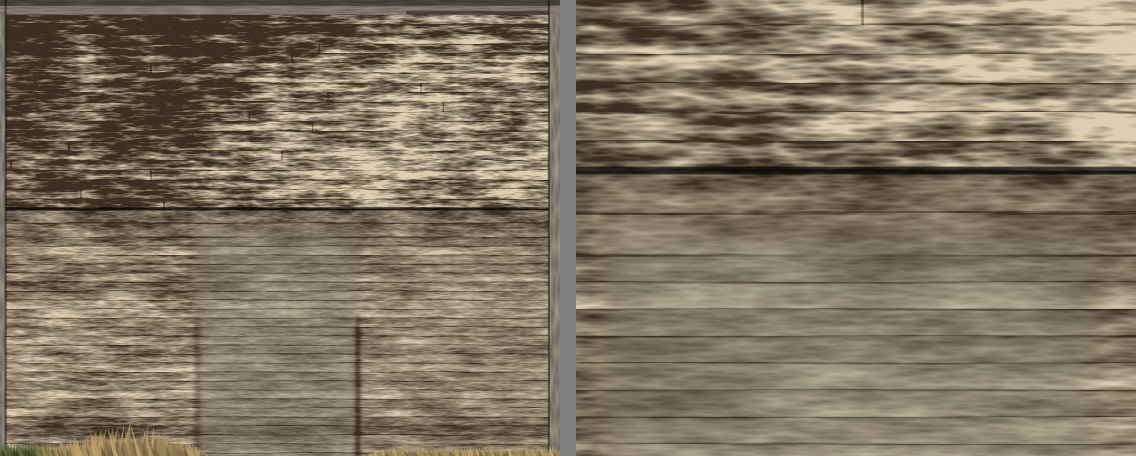
Left, the full canvas; right, a detail of the centre.
Give the GLSL for this texture, as a Shadertoy shader.

```glsl
#define UPPER_ROWS 20.0
#define BAND_ROWS 2.0
#define LOWER_ROWS 23.0
#define TOP 0.968
#define SEAM 0.542
#define BAND 0.480
#define BASE 0.027
#define WEAR 2.1
#define GRAIN 0.32
#define BARE_WOOD vec3(0.235, 0.185, 0.135)
#define OLD_PAINT vec3(0.865, 0.805, 0.695)
#define GREY_WOOD vec3(0.50, 0.47, 0.43)

float hash(vec2 p) {
    return fract(sin(dot(p, vec2(127.1, 311.7))) * 43758.55);
}

// Cellular noise: distance to the nearest scattered point
float cells(vec2 p) {
    vec2 cell = floor(p), f = p - cell;
    float nearest = 2.0;
    for (int j = -1; j <= 1; j++)
        for (int i = -1; i <= 1; i++) {
            vec2 o = vec2(i, j), id = cell + o;
            vec2 d = o + vec2(hash(id), hash(id + 41.3)) - f;
            nearest = min(nearest, dot(d, d));
        }
    return sqrt(nearest);
}

float flakes(vec2 p) {
    return 0.5 * cells(p) + 0.3 * cells(p * 2.3 + 7.0) + 0.2 * cells(p * 5.1 + 3.0) - 0.46;
}

float bump(float x, float centre, float width) {
    float d = (x - centre) / width;
    return exp(-d * d);
}

// Broad distribution of surviving paint over the wall
float paintCover(vec2 p) {
    float drift = 0.06 * sin(p.x * 19.0 + 2.0 * sin(p.y * 13.0)) + 0.05 * sin(p.x * 43.0 + p.y * 31.0);
    float upper = mix(0.20, 0.64, smoothstep(0.28, 0.60, p.x + 0.4 * (0.75 - p.y)));
    upper += 0.30 * bump(p.x, 0.15, 0.03) + 0.16 * bump(p.x, 0.73, 0.04);
    upper -= 0.24 * smoothstep(0.82, 0.95, p.y);
    float lower = 0.64 - 0.36 * smoothstep(0.44, 0.50, p.y);
    lower -= 0.32 * bump(p.y, 0.375, 0.03) * (1.0 - 0.6 * smoothstep(0.3, 0.5, p.x));
    lower -= 0.20 * bump(p.y, 0.225, 0.022) + 0.28 * bump(p.y, 0.05, 0.03);
    return drift + (p.y > SEAM ? upper : lower);
}

vec3 siding(vec2 p, vec2 px) {
    bool isUpper = p.y > SEAM;
    bool isBand = !isUpper && p.y > BAND;
    vec2 span = isUpper ? vec2(SEAM, TOP) : isBand ? vec2(BAND, SEAM) : vec2(BASE, BAND);
    float rows = isUpper ? UPPER_ROWS : isBand ? BAND_ROWS : LOWER_ROWS;
    float density = rows / (span.y - span.x);
    float r = (p.y - span.x) * density;
    float v = fract(r);
    float id = floor(r) + (isUpper ? 60.0 : isBand ? 40.0 : 0.0);
    float chance = hash(vec2(id, 5.0));

    // Flaking paint, with its own pattern on each board
    float patches = WEAR * flakes(vec2(p.x * 13.0 + chance * 3.0, id * 3.7 + v * 1.2));
    float grain = GRAIN * (cells(vec2(p.x * 55.0, p.y * 330.0)) - 0.45);
    float paint = paintCover(p) + patches * (isUpper ? 1.0 : 0.55) + grain;
    paint += 0.26 * (chance - 0.5) + 0.16 * (0.5 - v);

    // Washed grey panels in the lower half
    float faded = smoothstep(0.34, 0.36, p.x) * (1.0 - smoothstep(0.48, SEAM, p.y));
    faded *= isUpper ? 0.0 : 1.0 - 0.6 * smoothstep(0.63, 0.65, p.x);
    paint = mix(paint, 0.49, 0.5 * faded);
    float below = 1.0 - smoothstep(0.27, 0.32, p.y);
    paint -= below * (0.22 * bump(p.x, 0.352, 0.008) + 0.42 * bump(p.x, 0.639, 0.006));

    // Gaps between boards and a butt joint on each upper board
    float aa = density * px.y;
    float gap = 1.0 - smoothstep(0.03, 0.03 + aa, min(v, 1.0 - v));
    paint -= gap * (isUpper ? 0.42 : 0.32) * (0.6 + 0.4 * sin(p.x * 17.0 + id * 2.4));
    float joint = abs(p.x - hash(vec2(id, 9.0)));
    paint -= isUpper ? 0.35 * (1.0 - smoothstep(0.0005, 0.0005 + px.x, joint)) : 0.0;

    vec3 colour = mix(BARE_WOOD, OLD_PAINT, clamp(paint, 0.0, 1.0));
    return mix(colour, colour * vec3(0.97, 1.0, 1.02), faded);
}

// Posts, top beam and the seam across the middle
vec3 addFrame(vec3 colour, vec2 p, vec2 px) {
    float weather = 0.85 + 0.4 * cells(p * vec2(130.0, 22.0)) * step(p.y, TOP);
    weather += 0.3 * cells(p * vec2(20.0, 220.0)) * step(TOP, p.y);
    colour *= 1.0 - 0.7 * (1.0 - smoothstep(0.002, 0.003 + px.y, abs(p.y - SEAM)));
    float beam = smoothstep(TOP - px.y, TOP + px.y, p.y);
    float cap = smoothstep(0.987 - px.y, 0.987 + px.y, p.y);
    float strip = step(0.725, p.x) * (1.0 - smoothstep(0.003, 0.005 + px.y, abs(p.y - 0.971)));
    colour = mix(colour, GREY_WOOD * weather * (1.0 - 0.45 * max(cap, strip)), beam);
    float inset = min(p.x - 0.010, 0.980 - p.x);
    float post = 1.0 - smoothstep(-px.x, px.x, inset);
    colour = mix(colour, GREY_WOOD * weather, post * (1.0 - cap));
    return colour * (1.0 - 0.45 * (1.0 - smoothstep(0.001, 0.001 + px.x, abs(inset))));
}

vec3 addGrass(vec3 colour, vec2 p, vec2 px) {
    float left = 1.0 - smoothstep(0.33, 0.38, p.x);
    float tall = left * (0.026 + 0.032 * bump(p.x, 0.23, 0.08)) + 0.017 * smoothstep(0.64, 0.70, p.x);
    vec3 straw = mix(vec3(0.34, 0.38, 0.20), vec3(0.66, 0.56, 0.37), smoothstep(0.05, 0.11, p.x));
    for (float i = 0.0; i < 6.0; i++) {
        float x = p.x * 95.0 + i * 0.37 + (i - 2.5) * 9.0 * p.y;
        float chance = hash(vec2(floor(x), i));
        float height = tall * (0.45 + 0.8 * chance) + 0.0001;
        float edge = abs(fract(x) - 0.5) - 0.36 * (1.0 - p.y / height);
        float blade = 1.0 - smoothstep(-95.0 * px.x, 95.0 * px.x, edge);
        colour = mix(colour, straw * (0.65 + 0.5 * chance), blade * step(p.y, height));
    }
    return colour;
}

void mainImage(out vec4 fragColor, in vec2 fragCoord) {
    vec2 p = fragCoord / iResolution.xy, px = 1.0 / iResolution.xy;
    vec3 colour = addFrame(siding(p, px), p, px);
    fragColor = vec4(addGrass(colour, p, px), 1.0);
}
```
